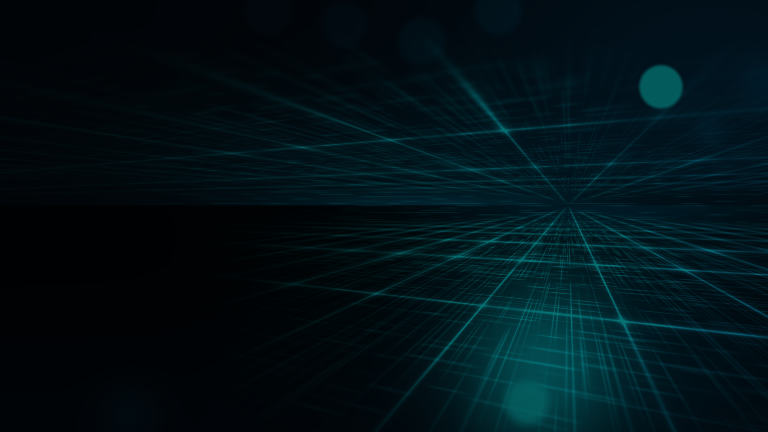
This background is drawn by a Shadertoy shader. Its source:

```glsl
// Dark teal cyberspace: two glowing perspective grids meeting at a horizon, with soft bokeh.
#define HORIZON 0.525
#define VANISH_X 1.315
#define LINE_WIDTH 0.0024
#define MAIN_GAIN 0.43
#define FINE_GAIN 0.32
#define TEAL vec3(0.018, 0.41, 0.41)
#define BLUE vec3(0.028, 0.27, 0.36)
#define NIGHT vec3(0.002, 0.015, 0.028)

float hash(vec2 p) {
    return fract(sin(dot(p, vec2(127.1, 311.7))) * 43758.5);
}

// Noise that is smooth along a line and independent from one line to the next
float dashNoise(float id, float along) {
    float cell = floor(along), f = fract(along);
    return mix(hash(vec2(id, cell)), hash(vec2(id, cell + 1.0)), f * f * (3.0 - 2.0 * f));
}

// Elliptical gaussian glow
float glow(vec2 p, vec2 center, vec2 size) {
    vec2 q = (p - center) / size;
    return exp(-dot(q, q));
}

float disc(vec2 p, vec2 center, float radius, float soft) {
    return 1.0 - smoothstep(radius - soft, radius + soft, length(p - center));
}

// Repeated lines; slope turns grid distance into canvas distance
float gridLine(float c, float period, float slope, float width) {
    float dist = abs(fract(c / period + 0.5) - 0.5) * period / slope;
    float fade = smoothstep(1.5, 5.0, period / (slope * width));
    return exp(-dist * dist / (width * width)) * fade;
}

// One plane of the scene: x = main lines and nodes, y = fine broken lines
vec2 gridPlane(vec2 p, vec2 origin, vec2 period, float skew, float blur) {
    float d = max(abs(p.y - HORIZON), 0.002);
    float u = (p.x - VANISH_X) / d;
    vec2 c = vec2(u, 1.0 / d + skew * u) - origin;
    vec2 slope = vec2(length(vec2(1.0, u)) / d,
                      length(vec2(skew, 1.0 / d + skew * u)) / d);
    float width = LINE_WIDTH + blur;

    // Main lines of uneven strength with a halo, brighter where they cross
    vec2 mainId = floor(c / period + 0.5);
    float rays = gridLine(c.x, period.x, slope.x, width);
    float bars = gridLine(c.y, period.y, slope.y, width);
    rays *= 0.45 + 0.55 * dashNoise(mainId.x + 11.0, c.y * 0.7);
    bars *= 0.45 + 0.55 * dashNoise(mainId.y + 53.0, c.x * 1.6);
    float rayHalo = gridLine(c.x, period.x, slope.x, width * 3.5);
    float barHalo = gridLine(c.y, period.y, slope.y, width * 3.5);
    float mainLight = rays + bars + 0.2 * (rayHalo + barHalo) + 0.7 * rayHalo * barHalo;

    // Finer subdivisions, each line broken up at random
    float fineLight = 0.0;
    for (int i = 0; i < 4; i++) {
        float layer = float(i);
        vec2 step2 = period / (3.0 + 4.0 * layer);
        vec2 id = floor(c / step2 + 0.5) + 37.0 * layer;
        float thin = width * (0.75 - 0.1 * layer);
        float rayDash = smoothstep(0.35, 0.95, dashNoise(id.x, c.y * 0.9));
        float barDash = smoothstep(0.4, 0.95, dashNoise(id.y + 91.0, c.x * 3.5));
        fineLight += gridLine(c.x, step2.x, slope.x, thin) * rayDash;
        fineLight += gridLine(c.y, step2.y, slope.y, thin) * barDash;
    }
    return vec2(mainLight, fineLight);
}

// Short flat streaks crowding towards the horizon
float horizonStreaks(vec2 p, float d) {
    float row = floor(p.y * 190.0);
    float band = 0.5 - 0.5 * cos(6.2832 * p.y * 190.0);
    float dash = smoothstep(0.45, 1.0, dashNoise(row, p.x * 22.0 + 40.0 * hash(vec2(row, 3.0))));
    return band * dash * exp(-d * d / 0.006);
}

void mainImage(out vec4 fragColor, in vec2 fragCoord) {
    vec2 p = fragCoord / iResolution.y;
    float pixel = 1.0 / iResolution.y;
    float above = smoothstep(-pixel, pixel, p.y - HORIZON);
    float d = abs(p.y - HORIZON);
    vec3 tint = mix(TEAL, BLUE, smoothstep(1.3, 1.75, p.x) * 0.75);
    float streaks = horizonStreaks(p, d);

    // Ambient light above and below the horizon
    vec3 sky = NIGHT + vec3(0.0, 0.052, 0.080) * glow(p, vec2(1.65, 0.85), vec2(0.65, 0.38));
    sky += vec3(0.004, 0.09, 0.11) * glow(p, vec2(0.98, HORIZON), vec2(0.36, 0.03));
    sky += vec3(0.0, 0.035, 0.045) * glow(p, vec2(1.0, 0.62), vec2(0.65, 0.14));
    vec3 ground = NIGHT * mix(0.35, 1.0, smoothstep(0.4, 0.0, p.y));
    ground += vec3(0.0, 0.06, 0.085) * glow(p, vec2(1.4, 0.24), vec2(0.48, 0.36));
    ground += vec3(0.005, 0.23, 0.22) * glow(p, vec2(1.25, 0.15), vec2(0.17, 0.19));
    ground += vec3(0.0, 0.06, 0.085) * glow(p, vec2(1.45, HORIZON), vec2(0.45, 0.05));

    // Ceiling grid, dim at both sides, with a blurred hot ray near the middle
    float upBlur = 0.014 * smoothstep(0.14, 0.36, d);
    vec2 ceiling = gridPlane(p, vec2(-0.85, 5.4), vec2(1.88, 5.5), 0.45, upBlur);
    float upMask = (0.12 + 0.42 * smoothstep(0.1, 1.0, p.x)) * (1.0 - smoothstep(0.17, 0.42, d));
    upMask *= 1.0 - 0.6 * smoothstep(1.3, 1.5, p.x) * smoothstep(0.06, 0.18, d);
    float hotRay = 0.75 * glow(p, vec2(1.15, 0.74), vec2(0.07, 0.10));
    sky += tint * (ceiling.x * MAIN_GAIN * (upMask + hotRay) + ceiling.y * FINE_GAIN * upMask * 0.7);
    sky += tint * streaks * 0.22 * smoothstep(0.1, 0.9, p.x);

    // Floor grid, brightest below the vanishing point
    float downBlur = 0.005 * smoothstep(0.2, 0.5, d);
    vec2 floorGrid = gridPlane(p, vec2(0.47, 3.93), vec2(1.32, 3.52), 0.44, downBlur);
    float reach = smoothstep(0.4, 1.25, p.x);
    float mainMask = reach * (1.0 - 0.75 * smoothstep(0.24, 0.46, d));
    mainMask += 0.5 * glow(p, vec2(1.55, 0.25), vec2(0.26, 0.06));
    float fineMask = reach * (0.4 + 0.7 * glow(p, vec2(1.3, 0.25), vec2(0.32, 0.28)));
    fineMask *= 1.0 - 0.5 * smoothstep(0.34, 0.54, d);
    ground += tint * (floorGrid.x * MAIN_GAIN * mainMask + floorGrid.y * FINE_GAIN * fineMask);
    ground += tint * streaks * 0.24 * smoothstep(0.5, 1.2, p.x);

    vec3 color = mix(ground, sky, above);

    // Bokeh: two bright discs, a faint row along the top, soft spots at the sides
    color = mix(color, TEAL * 0.95, 0.9 * disc(p, vec2(1.530, 0.799), 0.050, 0.006));
    color = mix(color, TEAL * 0.95, 0.72 * disc(p, vec2(1.220, 0.069), 0.050, 0.018));
    for (int i = 0; i < 4; i++) {
        float k = float(i);
        vec2 center = vec2(0.62 + 0.178 * k, 0.94 + 0.04 * sin(k * 2.1 + 1.0));
        color += BLUE * (0.035 + 0.025 * k) * disc(p, center, 0.054, 0.012);
    }
    color += BLUE * 0.12 * glow(p, vec2(1.77, 0.81), vec2(0.06));
    color += BLUE * 0.12 * glow(p, vec2(1.64, 0.70), vec2(0.035));
    color += BLUE * 0.09 * glow(p, vec2(0.30, 0.04), vec2(0.07));

    fragColor = vec4(min(color, vec3(0.03, 0.44, 0.44)), 1.0);
}
```
